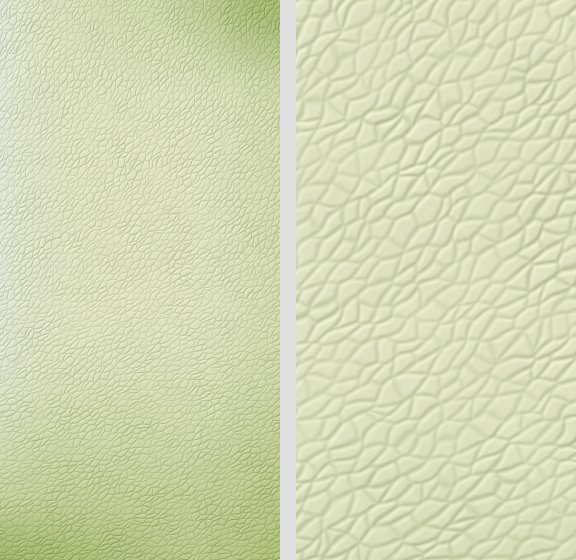
Left: the whole. Right: its middle third, enlarged.
Write a Shadertoy shader that draws this texture.

```glsl
// Pale green grained leather with slanted creases, lit softly from the upper left.
#define CELLS 42.0          // pebbles across the width
#define STRETCH 1.42        // pebble elongation along the grain
#define ANGLE_LOW 0.42      // grain direction at the bottom, radians
#define ANGLE_HIGH 1.02     // grain direction at the top, radians
#define CREASE_WIDTH 0.30   // in cell units
#define CREASE_DEPTH 0.060  // darkening inside creases
#define END_FADE 0.09       // how far creases across the grain fade out
#define RELIEF 0.055        // strength of the side light
#define LIGHT_STEP 0.20     // slope sampling distance, in cell units
#define GRAIN 0.015         // fine surface speckle

const vec3 CREAM = vec3(0.868, 0.885, 0.757);
const vec3 SAGE  = vec3(0.700, 0.760, 0.500);
const vec3 LEAF  = vec3(0.560, 0.670, 0.350);
const vec3 MIST  = vec3(0.875, 0.900, 0.850);

float hash(vec2 p) {
    return fract(sin(dot(p, vec2(127.1, 311.7))) * 43758.5453);
}

vec2 hash2(vec2 p) {
    return vec2(hash(p), hash(p + 57.3));
}

float noise(vec2 p) {
    vec2 i = floor(p), f = fract(p);
    f = f * f * (3.0 - 2.0 * f);
    return mix(mix(hash(i), hash(i + vec2(1, 0)), f.x),
               mix(hash(i + vec2(0, 1)), hash(i + vec2(1, 1)), f.x), f.y);
}

// Offset from p to the seed of a cell, in units stretched along the grain.
vec2 seedOffset(vec2 id, vec2 p, vec2 along) {
    vec2 d = id + 0.06 + 0.88 * hash2(id) - p;
    return vec2(dot(d, along) / STRETCH, dot(d, vec2(-along.y, along.x)) * STRETCH);
}

// Pebble height: 0 in a crease, 1 on top.
float pebbleHeight(vec2 p, float angle) {
    p += 0.5 * (vec2(noise(p * 0.9), noise(p * 0.9 + 31.7)) - 0.5);
    vec2 along = vec2(cos(angle), sin(angle));
    vec2 cell = floor(p), nearest = vec2(9.0);
    for (int y = -2; y <= 2; y++)
    for (int x = -2; x <= 2; x++) {
        vec2 d = seedOffset(cell + vec2(x, y), p, along);
        if (dot(d, d) < dot(nearest, nearest)) nearest = d;
    }
    // Distance to the closest border; borders across the grain are shallower
    float border = 9.0;
    for (int y = -2; y <= 2; y++)
    for (int x = -2; x <= 2; x++) {
        vec2 d = seedOffset(cell + vec2(x, y), p, along);
        vec2 gap = d - nearest;
        if (dot(gap, gap) > 0.0001) {
            vec2 dir = normalize(gap);
            border = min(border, dot(0.5 * (d + nearest), dir) + END_FADE * dir.x * dir.x);
        }
    }
    return smoothstep(-0.02, CREASE_WIDTH, border);
}

// Broad colour wash: cream centre, green ends, misty left edge.
vec3 baseColour(vec2 uv) {
    float low = smoothstep(0.46, -0.04, uv.y);
    float high = smoothstep(0.75, 1.10, uv.y) * smoothstep(-0.1, 0.7, uv.x);
    float right = smoothstep(0.65, 1.1, uv.x);
    vec3 col = mix(CREAM, SAGE, clamp(0.80 * low + 0.45 * high + 0.30 * right, 0.0, 1.0));
    float topCorner = smoothstep(0.50, 0.0, length((1.0 - uv) * vec2(1.0, 2.8)));
    float lowCorner = smoothstep(0.55, 0.0, length(uv * vec2(0.7, 4.5)));
    col = mix(col, LEAF, 0.55 * topCorner + 0.50 * lowCorner);
    float mist = exp(-uv.x * 9.0) * smoothstep(0.0, 0.5, uv.y);
    return mix(col, MIST, 0.75 * mist);
}

void mainImage(out vec4 fragColor, in vec2 fragCoord) {
    vec2 uv = fragCoord / iResolution.xy;
    vec2 p = fragCoord / iResolution.x * CELLS;

    // Grain direction drifts from shallow to steep, with a slow wobble
    float angle = mix(ANGLE_LOW, ANGLE_HIGH, smoothstep(0.0, 1.0, uv.y));
    angle += 0.4 * (noise(p * 0.14) - 0.5);

    // Creases and side light
    vec2 toLight = normalize(vec2(-0.6, 0.8));
    float height = pebbleHeight(p, angle);
    float slope = height - pebbleHeight(p + toLight * LIGHT_STEP, angle);
    float depth = mix(0.6, 1.4, noise(p * 0.5 + 11.0));

    vec3 col = baseColour(uv);
    col -= CREASE_DEPTH * depth * (1.0 - height) * vec3(1.0, 0.95, 1.15);
    col += RELIEF * depth * slope;
    col += GRAIN * (noise(p * 4.0) - 0.5) + 0.012 * (noise(p * 0.4) - 0.5);
    fragColor = vec4(clamp(col, 0.0, 1.0), 1.0);
}
```
